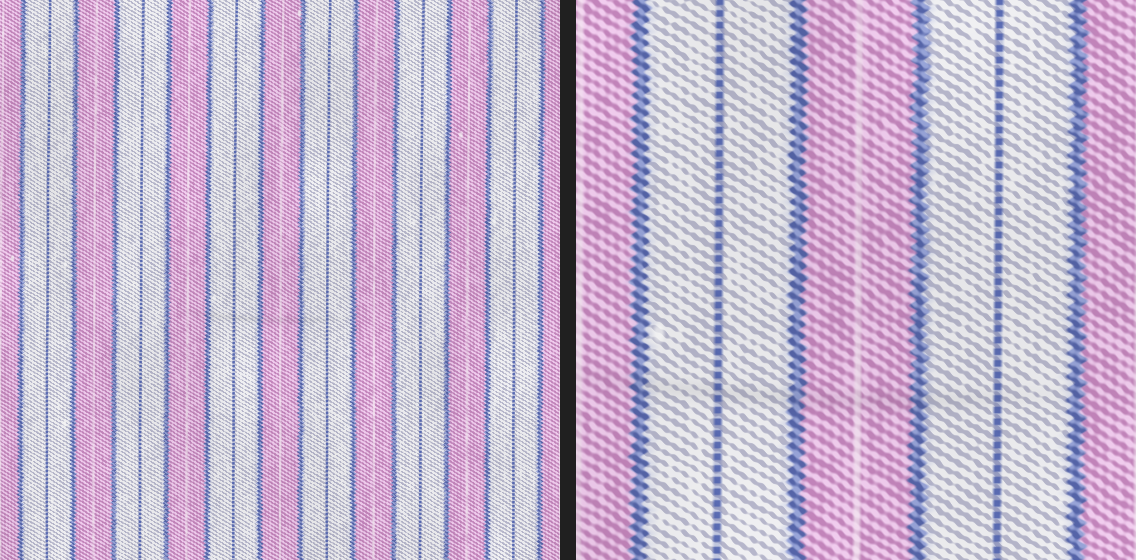
Left, the full canvas; right, a detail of the centre.
A Shadertoy shader for this texture:

```glsl
const float TAU = 6.2831853;

float hash(vec2 p) {
    p = fract(p * vec2(0.1031, 0.1197));
    p += dot(p, p.yx + 33.33);
    return fract((p.x + p.y) * p.x * 47.3);
}

float noise(vec2 p) {
    vec2 i = floor(p), f = fract(p);
    f = f * f * (3.0 - 2.0 * f);
    return mix(mix(hash(i), hash(i + vec2(1, 0)), f.x),
               mix(hash(i + vec2(0, 1)), hash(i + vec2(1, 1)), f.x), f.y);
}

// Soft-edged band of the given half width around zero
float band(float d, float halfWidth, float soft) {
    return 1.0 - smoothstep(halfWidth - soft, halfWidth + soft, abs(d));
}

void mainImage(out vec4 fragColor, in vec2 fragCoord) {
    vec2 uv = fragCoord / iResolution.xy;
    float soft = max(0.008, 4.5 / iResolution.x);

    // Cloth leans slightly towards the top and wavers a little
    float x = uv.x - 0.006 * uv.y * uv.y;
    x += 0.0012 * (noise(uv * vec2(4.0, 9.0)) - 0.5);

    // Twill: falling diagonals broken up by vertical yarns
    float column = uv.x * 172.0;
    float row = uv.y * 144.0 + uv.x * 86.0 + 0.25 * (noise(uv * 60.0) - 0.5);
    float thread = 0.5 + 0.36 * cos(TAU * row) + 0.16 * cos(TAU * column);
    thread += 0.4 * (noise(vec2(column, row) * 1.3) - 0.5);
    thread += 0.14 * (noise(vec2(column * 0.6, uv.y * 12.0)) - 0.5);
    float raised = smoothstep(0.12, 0.88, thread);

    // Six stripes across, each centred on a pink band, with toothed edges
    float s = fract(x * 6.0 + 0.5) - 0.5;
    float tooth = 0.011 * cos(TAU * uv.y * 144.0 + sign(s) * 1.2);
    tooth += 0.012 * (noise(vec2(floor(x * 12.0) * 7.0, uv.y * 144.0)) - 0.5);
    float a = abs(s) + tooth;

    vec3 white = mix(vec3(0.70, 0.70, 0.78), vec3(0.92, 0.92, 0.93), smoothstep(0.0, 0.62, raised));
    vec3 pink = mix(vec3(0.75, 0.51, 0.72), vec3(0.93, 0.79, 0.92), raised);
    vec3 blue = mix(vec3(0.31, 0.37, 0.64), vec3(0.57, 0.62, 0.83), raised);

    vec3 color = mix(white, pink, band(a, 0.20, soft));

    // Bluish fuzz, then the blue borders of the pink band
    color = mix(color, vec3(0.62, 0.66, 0.84), 0.25 * band(a - 0.225, 0.035, 0.025));
    color = mix(color, blue, 0.95 * band(a - 0.218, 0.023, soft));

    // Broken white pinstripe in the pink
    float broken = 0.35 + 0.5 * noise(vec2(floor(x * 6.0 + 0.5) * 5.0, uv.y * 100.0));
    color = mix(color, vec3(0.94, 0.89, 0.93), broken * band(s, 0.012, soft));

    // Dashed blue pinstripe in the white
    float fromMiddle = 0.5 - abs(s);
    float dash = smoothstep(-0.75, 0.35, cos(TAU * (uv.y * 144.0 + 0.15)));
    color = mix(color, vec3(0.32, 0.39, 0.68), (0.3 + 0.65 * dash) * band(fromMiddle, 0.014, soft));

    // Uneven dye, a faint crease and rare pale slubs
    color *= 0.975 + 0.05 * noise(uv * vec2(9.0, 6.0));
    float crease = uv.y - 0.44 - 0.012 * sin(uv.x * 9.0);
    color *= 1.0 - 0.06 * exp(-pow(crease / 0.006, 2.0)) * smoothstep(0.3, 0.4, uv.x) * smoothstep(0.68, 0.5, uv.x);
    vec2 cell = floor(uv * 14.0);
    vec2 slub = fract(uv * 14.0) - 0.3 - 0.4 * vec2(hash(cell + 3.0), hash(cell + 8.0));
    float speck = step(0.95, hash(cell + 21.0)) * (1.0 - smoothstep(0.02, 0.07, length(slub * vec2(1.0, 0.6))));
    color = mix(color, vec3(0.96), 0.7 * speck);

    fragColor = vec4(clamp(color, 0.0, 1.0), 1.0);
}
```
